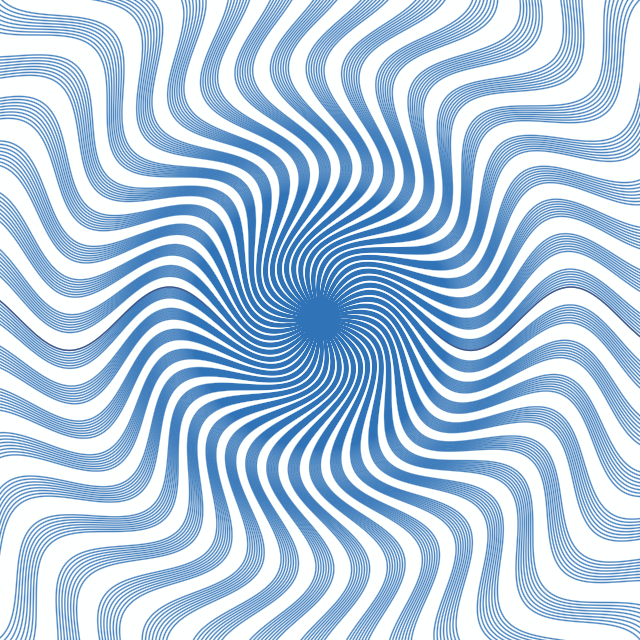
Reproduce this background procedurally as a three.js fragment shader.

```glsl
varying vec2 vUv;

const float PI = 3.14159265;
const float ARM_COUNT = 44.0;
const int LINES_PER_ARM = 8;
const float LINE_SLOTS = 14.0;      // line spacings in one arm period
const float LINE_WIDTH = 0.0019;
const float SOFTNESS = 0.0022;      // width of the edge filter
const vec2 CENTER = vec2(0.5, 0.502);

const vec3 PAPER = vec3(0.995, 1.0, 1.0);
const vec3 INK = vec3(0.19, 0.45, 0.715);
const vec3 DARK_INK = vec3(0.22, 0.22, 0.40);

// Signed offset from the nearest multiple of period
float wrapCentered(float value, float period) {
  return value - period * floor(value / period + 0.5);
}

// Share of the filter window covered by a stroke at a given distance
float strokeCoverage(float dist, float width, float softness) {
  float upper = min(dist + 0.5 * softness, 0.5 * width);
  float lower = max(dist - 0.5 * softness, -0.5 * width);
  return clamp((upper - lower) / softness, 0.0, 1.0);
}

// Position along the axis where the sine curve reaches a given radius
float axisAtRadius(float radius, float amplitude, float frequency) {
  float s = radius;
  for (int i = 0; i < 6; i++) {
    float height = amplitude * sin(frequency * s);
    float slope = 2.0 * s + amplitude * amplitude * frequency * sin(2.0 * frequency * s);
    s -= (s * s + height * height - radius * radius) / max(slope, 0.0001);
  }
  return s;
}

// x: rotation of the sine curve through p, y: distance per unit of rotation
vec2 waveRotation(vec2 p, float amplitude, float wavelength) {
  float frequency = 2.0 * PI / wavelength;
  float s = axisAtRadius(max(length(p), 0.0005), amplitude, frequency);
  float height = amplitude * sin(frequency * s);
  float slope = amplitude * frequency * cos(frequency * s);
  float rotation = atan(p.y, p.x) - atan(height, s);
  float spread = (s + height * slope) / sqrt(1.0 + slope * slope);
  return vec2(rotation, spread);
}

// Bundle of fine lines repeated around the centre
float armCoverage(float rotation, float spread, float period) {
  float spacing = period / LINE_SLOTS;
  float middle = 0.5 * float(LINES_PER_ARM - 1);
  float phase = wrapCentered(rotation - middle * spacing, period);
  float coverage = 0.0;
  for (int i = 0; i < LINES_PER_ARM; i++) {
    float offset = (float(i) - middle) * spacing;
    coverage += strokeCoverage((phase - offset) * spread, LINE_WIDTH, SOFTNESS);
  }
  return min(coverage, 1.0);
}

void main() {
  vec2 p = vUv - CENTER;
  vec2 wave = waveRotation(p, 0.0495, 0.3135);

  // Blue wavy arms
  float arms = armCoverage(wave.x, wave.y, 2.0 * PI / ARM_COUNT);
  vec3 color = mix(PAPER, INK, arms);

  // Single dark curve, fading out towards the centre
  float axisDistance = wrapCentered(wave.x, PI) * wave.y;
  float darkLine = strokeCoverage(axisDistance, 0.0014, SOFTNESS);
  darkLine *= smoothstep(0.12, 0.24, length(p));
  color = mix(color, DARK_INK, darkLine);

  gl_FragColor = vec4(color, 1.0);
}
```
